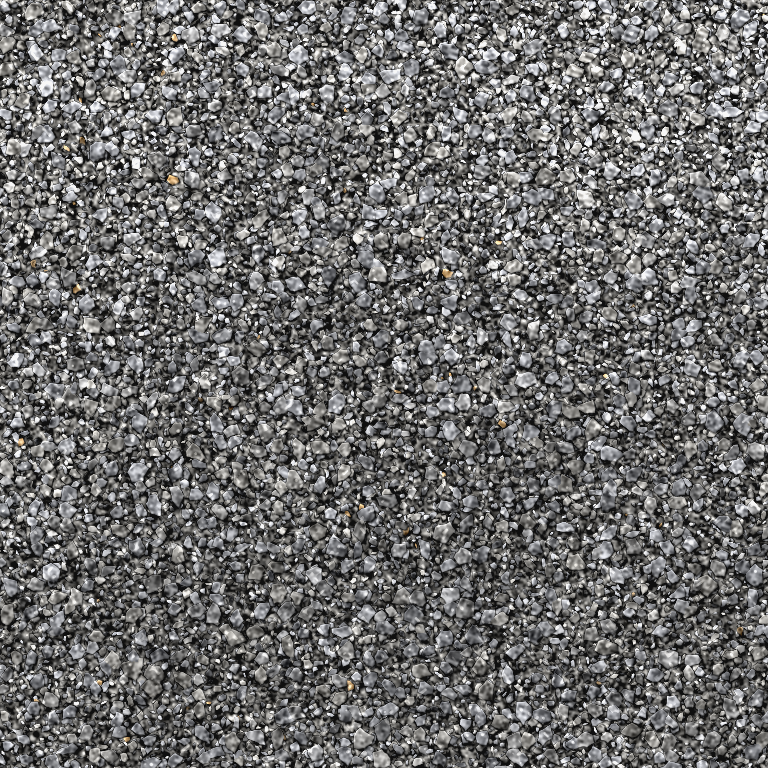
Write a Shadertoy shader that draws this texture.

```glsl
const float STONE_CELLS = 37.0;
const float PEBBLE_CELLS = 63.0;
const float GRIT_CELLS = 112.0;
const float STONE_COVER = 0.66;
const float PEBBLE_COVER = 0.68;
const float GRIT_COVER = 0.85;
const float SHADOW_WIDTH = 0.0036;
const float RIM_WIDTH = 0.0026;
const float GRAIN = 0.46;
const float CONTRAST = 1.2;
const float MID_GREY = 0.48;
const vec2 LIGHT = vec2(-0.45, 0.89);
const vec3 COOL = vec3(0.985, 0.995, 1.025);
const vec3 WARM = vec3(1.012, 1.0, 0.975);
const vec3 TAN = vec3(1.2, 1.0, 0.74);
const float TAU = 6.28319;
const int SIDES = 6;

struct Chip {
    float dist;   // signed distance in canvas units
    float tone;   // random grey, 0 to 1
    float side;   // how far the nearest edge faces the light
    float slope;  // brightness change across the face
    float hue;    // random tint selector
};

float hash(vec2 p) {
    return fract(sin(dot(p, vec2(127.1, 311.7))) * 43758.5);
}

float noise(vec2 p) {
    vec2 i = floor(p), f = fract(p);
    f = f * f * (3.0 - 2.0 * f);
    return mix(mix(hash(i), hash(i + vec2(1, 0)), f.x),
               mix(hash(i + vec2(0, 1)), hash(i + vec2(1, 1)), f.x), f.y);
}

mat2 rotation(float a) {
    return mat2(cos(a), sin(a), -sin(a), cos(a));
}

// Irregular convex outline: the intersection of jittered half planes
float polygon(vec2 p, float radius, vec2 id) {
    float d = -1.0;
    for (int i = 0; i < SIDES; i++) {
        float k = float(i);
        float jitter = hash(id + k * 1.73 + 5.1);
        float a = (k + 0.75 * jitter) * TAU / float(SIDES);
        float reach = radius * mix(0.72, 1.12, hash(id + k * 2.37 + 9.4));
        d = max(d, dot(p, vec2(cos(a), sin(a))) - reach);
    }
    return d;
}

// Nearest chip of a jittered grid
Chip scatter(vec2 uv, float cells, float cover, float stretch, float seed) {
    vec2 p = uv * cells;
    Chip best = Chip(1.0, 0.0, 0.0, 0.0, 0.0);
    for (int y = -1; y <= 1; y++)
    for (int x = -1; x <= 1; x++) {
        vec2 cell = floor(p) + vec2(x, y);
        vec2 id = cell + seed;
        if (hash(id) > cover) continue;
        vec2 center = cell + 0.5 + 0.75 * (vec2(hash(id + 3.3), hash(id + 7.9)) - 0.5);
        vec2 offset = p - center;
        vec2 q = rotation(TAU * hash(id + 12.6)) * offset;
        q.y *= mix(1.0, stretch, hash(id + 15.2));
        float radius = mix(0.3, 0.49, hash(id + 18.7));
        float d = polygon(q, radius, id) / cells;
        if (d < best.dist) {
            float side = dot(normalize(offset + 1e-4), LIGHT);
            best = Chip(d, hash(id + 21.4), side, q.x / radius, hash(id + 25.8));
        }
    }
    return best;
}

// Lay a shaded chip and its contact shadow over the surface below
vec3 layChip(vec3 below, Chip c, float low, float high, float mottle, float px) {
    float width = SHADOW_WIDTH * (0.75 - 0.4 * c.side);
    below *= mix(0.34, 1.0, smoothstep(0.0, width, c.dist));
    float rim = smoothstep(-RIM_WIDTH, 0.0, c.dist);
    float grey = mix(low, high, c.tone) + 0.07 * c.slope + mottle;
    grey += rim * (0.2 * c.side + 0.02);
    vec3 tint = mix(WARM, COOL, smoothstep(0.15, 0.6, c.hue));
    if (c.hue > 0.988) tint = TAN;
    return mix(below, grey * tint, smoothstep(px, -px, c.dist));
}

void mainImage(out vec4 fragColor, in vec2 fragCoord) {
    vec2 uv = fragCoord / iResolution.y;
    float px = 0.7 / iResolution.y;
    vec2 warped = uv + 0.0022 * (vec2(noise(uv * 150.0), noise(uv * 150.0 + 40.0)) - 0.5);

    // Rough binder between the stones
    float fine = noise(uv * 265.0 + 11.0);
    float coarse = noise(rotation(0.6) * uv * 140.0);
    vec3 color = WARM * (0.37 + 0.5 * (coarse - 0.5) + 0.4 * (fine - 0.5));

    // Aggregate from small to large
    float mottle = 0.24 * (noise(rotation(1.1) * uv * 125.0 + 31.0) - 0.5);
    Chip grit = scatter(warped, GRIT_CELLS, GRIT_COVER, 2.4, 17.0);
    Chip pebble = scatter(warped, PEBBLE_CELLS, PEBBLE_COVER, 2.0, 53.0);
    Chip stone = scatter(warped, STONE_CELLS, STONE_COVER, 1.7, 91.0);
    color = layChip(color, grit, 0.24, 0.86, mottle, px);
    color = layChip(color, pebble, 0.38, 0.72, mottle, px);
    color = layChip(color, stone, 0.44, 0.64, mottle, px);

    // Mineral grain and pale flecks
    color += GRAIN * (noise(rotation(0.35) * uv * 250.0 + 71.0) - 0.5);
    float fleck = noise(rotation(0.9) * uv * 185.0 + 23.0);
    color += WARM * 0.26 * smoothstep(0.7, 0.92, fleck);

    // Broad light: pale toward the top, dim in the middle and below
    float light = mix(0.9, 1.12, smoothstep(0.0, 1.0, uv.y));
    light -= 0.1 * exp(-9.0 * dot(uv - vec2(0.47, 0.48), uv - vec2(0.47, 0.48)));
    light += 0.12 * (noise(uv * 5.0 + 2.0) - 0.5);
    color = (color - MID_GREY) * CONTRAST + MID_GREY + 0.02;
    fragColor = vec4(clamp(color * light, 0.06, 0.97), 1.0);
}
```
